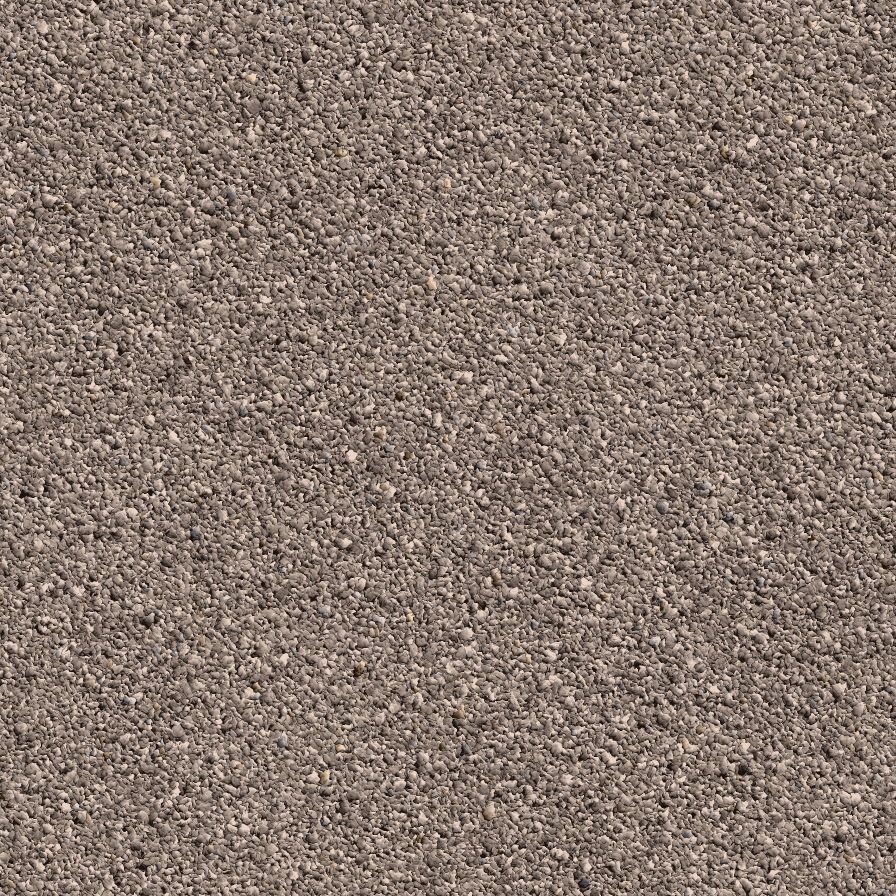
Write a WebGL 2 fragment shader that draws this texture.

```glsl
#version 300 es
precision highp float;
// Rough ground of packed reddish-brown grit under low, raking light.
// Three sizes of cellular grains are stacked; each has its own tone, tilt,
// bright rim and shadow pocket, and fine grit roughens the larger ones.

#define FINE_CELLS 212.0
#define GRAIN_CELLS 142.0
#define STONE_CELLS 92.0
#define GRAIN_SHARE 0.55
#define STONE_SHARE 0.18
#define BASE_TONE 0.63
#define TONE_SPREAD 0.40
#define RELIEF 0.75
#define GAP_DEPTH 1.00
#define LIGHT_DIR vec2(0.60, 0.80)
#define DARK_COLOR vec3(0.20, 0.16, 0.14)
#define LIGHT_COLOR vec3(0.79, 0.71, 0.66)

uniform vec2 u_resolution;
out vec4 outColor;

struct Grain {
    vec2 offset;  // from the grain centre, in cells
    float edge;   // distance gap to the next grain
    vec3 id;      // random values of the grain
};

vec3 hash3(vec2 p) {
    vec3 q = fract(p.xyx * vec3(0.1031, 0.1030, 0.0973));
    q += dot(q, q.yxz + 33.33);
    return fract((q.xxy + q.yzz) * q.zyx);
}

// Cellular noise whose cells are stretched along random axes.
Grain nearestGrain(vec2 p) {
    vec2 cell = floor(p);
    vec2 owner = cell;
    vec2 offset = vec2(0.0);
    float first = 9.0;
    float second = 9.0;
    for (int y = -1; y <= 1; y++) {
        for (int x = -1; x <= 1; x++) {
            vec2 corner = cell + vec2(x, y);
            vec3 id = hash3(corner + 7.0);
            vec2 d = p - corner - 0.04 - 0.92 * id.xy;
            float angle = 6.2832 * id.z;
            vec2 axis = vec2(cos(angle), sin(angle));
            float dist = length(d + 0.6 * axis * dot(d, axis));
            if (dist < first) {
                second = first;
                first = dist;
                offset = d;
                owner = corner;
            } else {
                second = min(second, dist);
            }
        }
    }
    return Grain(offset, second - first, hash3(owner + 91.0));
}

// Brightness of a grain: own tone, lit side, facet, bright rim, shadow.
float grainTone(Grain g, float depth) {
    float lit = dot(g.offset, LIGHT_DIR);
    float angle = 6.2832 * g.id.y;
    float facet = dot(g.offset, vec2(cos(angle), sin(angle)));
    float gap = 1.0 - smoothstep(0.0, 0.40, g.edge);
    float shaded = 0.08 + 0.92 * smoothstep(0.12, -0.28, lit);
    float height = fract(5.3 * g.id.z + 2.9 * g.id.y);
    float shadow = depth * gap * shaded * (0.25 + 1.35 * height * height);
    float rim = 0.30 * height * gap * smoothstep(0.05, 0.35, lit);
    float glint = smoothstep(0.80, 1.0, g.id.z) * smoothstep(0.0, 0.25, facet);
    return BASE_TONE + TONE_SPREAD * (g.id.x - 0.5) + RELIEF * lit
         + 0.40 * facet + 0.35 * glint + rim - shadow;
}

// Rare, faint ochre and blue-grey grains.
vec3 grainTint(Grain g) {
    float ochre = smoothstep(0.975, 0.990, g.id.y);
    float slate = smoothstep(0.030, 0.015, g.id.y);
    return ochre * vec3(0.03, 0.00, -0.06) + slate * vec3(-0.03, 0.00, 0.03);
}

// Soft, wide variation, from about -1 to 1.
float broadWaves(vec2 p) {
    float w = sin(9.0 * p.x + 2.5 * sin(7.0 * p.y + 1.0));
    w += sin(13.0 * p.y - 3.0 * sin(6.0 * p.x + 2.0));
    w += sin(27.0 * p.x + 19.0 * p.y + 2.0 * sin(16.0 * p.y));
    return w / 3.0;
}

vec3 gritColor(vec2 p) {
    float waves = broadWaves(p);
    float depth = GAP_DEPTH * (1.0 + 0.18 * waves);

    // Two layers of sines make the outlines ragged.
    vec2 warped = p + 0.0014 * sin(183.0 * p.yx + 3.0 * sin(97.0 * p));
    warped += 0.0006 * sin(890.0 * p.yx + 2.0 * sin(410.0 * p));

    // Fine grit fills the ground.
    Grain fine = nearestGrain(warped * FINE_CELLS);
    float tone = grainTone(fine, depth);
    float roughness = 0.30 * (tone - 0.53);
    vec3 tint = vec3(0.0);

    // Larger grains, then scattered stones, lie on top.
    for (int i = 0; i < 2; i++) {
        float cells = i == 0 ? GRAIN_CELLS : STONE_CELLS;
        float share = i == 0 ? GRAIN_SHARE : STONE_SHARE;
        Grain g = nearestGrain(warped * cells + 31.7 * float(i + 1));
        float present = step(fract(7.31 * g.id.z + 3.7 * g.id.x), share);
        float cover = present * smoothstep(0.02, 0.16, g.edge);
        float below = tone - 0.18 * present;
        tone = mix(below, grainTone(g, depth) + roughness, cover);
        tint = mix(tint, grainTint(g), cover);
    }
    tone = clamp(tone - 0.015 * waves, -0.16, 1.22);
    return mix(DARK_COLOR, LIGHT_COLOR, tone) + tint;
}

void main() {
    // Four samples per pixel smooth the grain edges.
    vec3 color = vec3(0.0);
    for (int i = 0; i < 4; i++) {
        vec2 jitter = vec2(i % 2, i / 2) * 0.5 - 0.25;
        color += gritColor((gl_FragCoord.xy + jitter) / u_resolution.y);
    }
    outColor = vec4(clamp(color * 0.25, 0.0, 1.0), 1.0);
}
```
